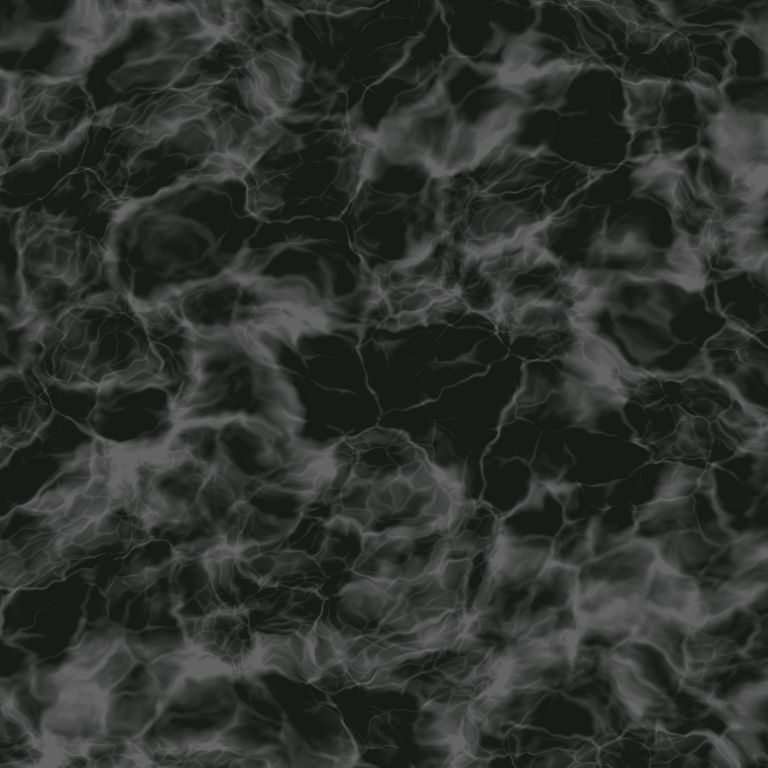
Give the GLSL for this texture, as a WebGL 1 fragment shader.

```glsl
precision highp float;
uniform vec2 u_resolution;

const vec3 DARK_STONE = vec3(0.090, 0.103, 0.092);
const vec3 PALE_VEIN = vec3(0.386, 0.388, 0.386);
const mat2 OCTAVE_TURN = mat2(0.8, 0.6, -0.6, 0.8);
const float GRAIN_ANGLE = 0.22;
const float GRAIN_STRETCH = 1.3;
const float WARP_FREQUENCY = 12.0;
const float WARP_AMOUNT = 0.023;
const float PATCH_SCALE = 3.2;
const float CLAST_SCALE = 7.0;
const float PEBBLE_SCALE = 16.0;
const float CRACKLE_SCALE = 38.0;
const float MOTTLE_SCALE = 13.0;
const float BASE_TONE = 0.15;
const float MEAN_DISTANCE = 0.46;

vec2 hash2(vec2 p) {
  vec3 h = fract(p.xyx * vec3(0.1031, 0.1030, 0.0973));
  h += dot(h, h.yzx + 33.33);
  return fract((h.xx + h.yz) * h.zy);
}

// x: distance to nearest seed, y: gap to the second nearest, z: cell random
vec3 cellular(vec2 p) {
  vec2 cell = floor(p);
  vec2 local = p - cell;
  float nearest = 8.0;
  float second = 8.0;
  float id = 0.0;
  for (int y = -1; y <= 1; y++) {
    for (int x = -1; x <= 1; x++) {
      vec2 offset = vec2(float(x), float(y));
      vec2 seed = hash2(cell + offset + 57.0);
      float d = length(offset + seed - local);
      if (d < nearest) {
        second = nearest;
        nearest = d;
        id = fract(seed.x * 7.3 + seed.y * 3.1);
      } else {
        second = min(second, d);
      }
    }
  }
  return vec3(nearest, second - nearest, id);
}

// Octaves of cellular distance, centred on zero
float cloud(vec2 p) {
  float sum = 0.0;
  float amplitude = 0.55;
  for (int i = 0; i < 4; i++) {
    sum += amplitude * (cellular(p).x - MEAN_DISTANCE);
    p = OCTAVE_TURN * p * 1.93 + 11.7;
    amplitude *= 0.55;
  }
  return sum;
}

// Layered sines that make the stone edges ragged
vec2 raggedOffset(vec2 p) {
  vec2 sum = vec2(0.0);
  float amplitude = 1.0;
  for (int i = 0; i < 6; i++) {
    sum += amplitude * sin(p.yx + 1.4 * sum + vec2(0.0, 1.9));
    p = OCTAVE_TURN * p * 1.9 + 4.3;
    amplitude *= 0.55;
  }
  return sum;
}

float vein(float gap, float width) {
  return 1.0 - smoothstep(0.0, width, gap);
}

void main() {
  vec2 uv = gl_FragCoord.xy / u_resolution.y;

  // Tilted, flattened and warped stone space
  float c = cos(GRAIN_ANGLE);
  float s = sin(GRAIN_ANGLE);
  vec2 p = mat2(c, -s, s, c) * uv * vec2(1.0, GRAIN_STRETCH);
  p += WARP_AMOUNT * raggedOffset(uv * WARP_FREQUENCY);

  // Broad pale patches widen the veins around the clasts
  float patches = cloud(p * PATCH_SCALE + 3.0);
  float mottle = cloud(p * MOTTLE_SCALE + 21.0);
  vec3 clast = cellular(p * CLAST_SCALE);
  vec3 pebble = cellular(p * PEBBLE_SCALE + 9.0);
  vec3 crackle = cellular(p * CRACKLE_SCALE + 31.0);

  float clastVein = vein(clast.y, clamp(0.26 + 1.4 * patches, 0.07, 0.65));
  float pebbleVein = vein(pebble.y, clamp(0.24 + 0.9 * patches, 0.08, 0.5));
  float crackleVein = vein(crackle.y, 0.26);
  float crackleArea = smoothstep(0.25, 0.75, clast.z + mottle);

  // Layer the veins over toned fragments
  float tone = BASE_TONE + 0.8 * patches + 1.2 * mottle;
  tone += 0.34 * (clast.z - 0.5) * smoothstep(0.0, 0.15, clast.y);
  tone += 0.20 * (pebble.z - 0.5) * smoothstep(0.0, 0.15, pebble.y);
  tone += 0.48 * clastVein + 0.27 * pebbleVein;
  tone += 0.20 * crackleVein * crackleArea;

  gl_FragColor = vec4(mix(DARK_STONE, PALE_VEIN, clamp(tone, 0.0, 1.0)), 1.0);
}
```
